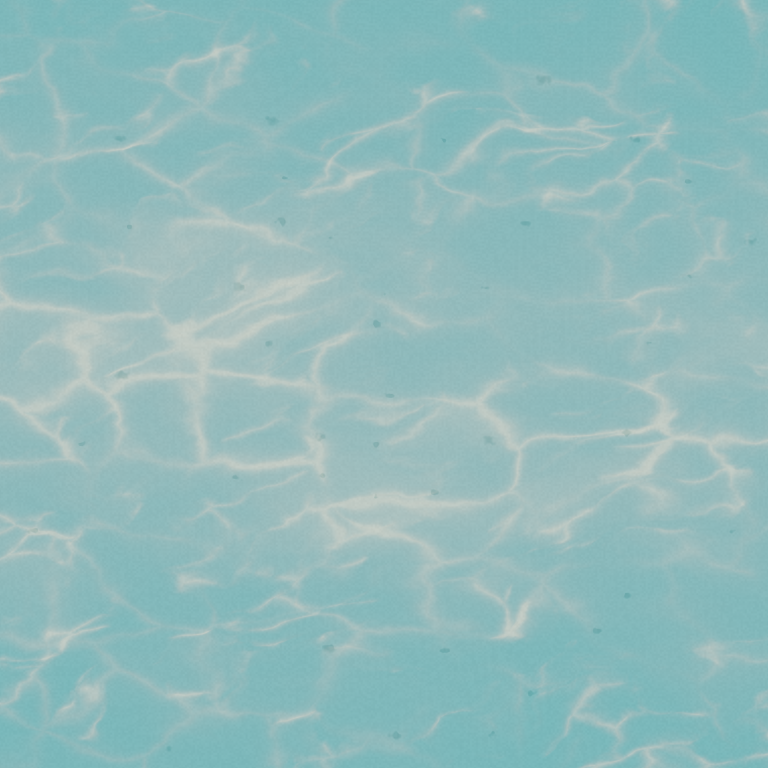
Write a Shadertoy shader that draws this texture.

```glsl
// Pale turquoise shallow water with soft, sandy-white caustic light webs.
#define DEEP_RED 0.462
#define SHALLOW_RED 0.548
#define HAZE 0.13
#define GLOW 0.10
#define CORE 0.15
#define RIPPLE 0.17
#define WARP 0.060
#define BIG_CELLS vec2(6.5, 10.0)
#define SMALL_CELLS vec2(9.5, 22.0)
#define GRAIN 0.022
#define SPECK_GRID 15.0
#define SPECK_DARK 0.085

float hash(vec2 p) {
    return fract(sin(dot(p, vec2(127.1, 311.7))) * 43758.5453);
}

vec2 hash2(vec2 p) {
    return vec2(hash(p), hash(p + 57.3));
}

float noise(vec2 p) {
    vec2 i = floor(p), f = fract(p);
    f = f * f * f * (f * (f * 6.0 - 15.0) + 10.0);
    return mix(mix(hash(i), hash(i + vec2(1, 0)), f.x),
               mix(hash(i + vec2(0, 1)), hash(i + vec2(1, 1)), f.x), f.y);
}

float fbm(vec2 p) {
    float sum = 0.0, amp = 0.5;
    for (int i = 0; i < 5; i++) {
        sum += amp * noise(p);
        p = mat2(1.6, 1.2, -1.2, 1.6) * p + 7.7;
        amp *= 0.5;
    }
    return sum;
}

// Distance to the nearest border between jittered cells
float cellEdge(vec2 p) {
    vec2 cell = floor(p), f = fract(p), nearest = vec2(0), home = vec2(0);
    float best = 9.0, edge = 9.0;
    for (int y = -1; y <= 1; y++)
    for (int x = -1; x <= 1; x++) {
        vec2 o = vec2(x, y);
        vec2 r = o + hash2(cell + o) - f;
        if (dot(r, r) < best) { best = dot(r, r); nearest = r; home = o; }
    }
    for (int y = -2; y <= 2; y++)
    for (int x = -2; x <= 2; x++) {
        vec2 o = home + vec2(x, y);
        vec2 r = o + hash2(cell + o) - f;
        vec2 gap = r - nearest;
        if (dot(gap, gap) > 1e-4) edge = min(edge, dot(0.5 * (r + nearest), normalize(gap)));
    }
    return edge;
}

// Sparse dark flecks of drifting debris
float specks(vec2 uv) {
    vec2 g = uv * SPECK_GRID, cell = floor(g);
    vec2 d = fract(g) - 0.25 - 0.5 * hash2(cell + 3.1);
    float size = 0.10 * pow(hash(cell + 9.4), 2.0) + 0.02;
    float ragged = length(d * vec2(0.8, 1.2)) + 0.10 * (noise(uv * 190.0) - 0.5);
    return step(0.76, hash(cell + 21.7)) * (1.0 - smoothstep(size * 0.3, size + 0.03, ragged));
}

void mainImage(out vec4 fragColor, in vec2 fragCoord) {
    vec2 uv = fragCoord / iResolution.y;

    // Depth: a shallow pale band across the middle
    float sway = 0.12 * (fbm(uv * 2.5 + 4.0) - 0.5);
    float shallow = 1.0 - smoothstep(0.06, 0.55, abs(uv.y - 0.51 + sway));

    // Refraction bends both light webs
    vec2 bend = vec2(fbm(uv * vec2(5, 8)), fbm(uv * vec2(5, 8) + 31.0)) - 0.5;
    vec2 flutter = vec2(noise(uv * vec2(20, 34)), noise(uv * vec2(20, 34) + 13.0)) - 0.5;
    vec2 p = uv + WARP * bend * vec2(2.6, 1.5) + 0.014 * flutter;

    // Broad web, strongest in the shallow band
    float bigEdge = cellEdge((p + vec2(0.0, 0.07 * p.x)) * BIG_CELLS + 2.0);
    float patchy = smoothstep(0.28, 0.68, fbm(uv * vec2(6, 9) + 17.0));
    float width = mix(0.025, 0.085, noise(uv * vec2(9, 13) + 5.0));
    float core = exp(-pow(bigEdge / width, 1.5)) * patchy;
    float glow = exp(-bigEdge / 0.16) * mix(0.25, 1.0, patchy);

    // Small slanted ripples, broken into short glints
    vec2 slanted = vec2(p.x, p.y - 0.28 * p.x);
    float smallEdge = cellEdge(slanted * SMALL_CELLS + 11.0);
    float glints = smoothstep(0.45, 0.72, fbm(slanted * vec2(11, 19) + 43.0));
    float ripple = (exp(-pow(smallEdge / 0.10, 1.4)) + 0.35 * exp(-smallEdge / 0.25)) * glints;

    // Milky streaks
    float haze = smoothstep(0.25, 0.75, fbm(p * vec2(4, 9) + 71.0));

    float red = mix(DEEP_RED, SHALLOW_RED, shallow);
    red += HAZE * haze * mix(0.15, 0.55, shallow);
    red += GLOW * glow * mix(0.30, 0.80, shallow);
    red += CORE * core * mix(0.45, 0.70, shallow);
    red += RIPPLE * ripple * mix(1.0, 0.55, shallow);
    red = min(red, 0.74 + 0.3 * max(red - 0.74, 0.0));

    // Turquoise to sandy white along one curve
    float lift = max(red - 0.46, 0.0);
    vec3 water = vec3(red, 0.72 + 0.85 * lift * lift, 0.73 + 0.45 * lift * lift);

    water -= SPECK_DARK * specks(uv) * vec3(1.0, 0.6, 0.6);
    water += GRAIN * (noise(uv * 380.0) - 0.5);
    fragColor = vec4(water, 1.0);
}
```
